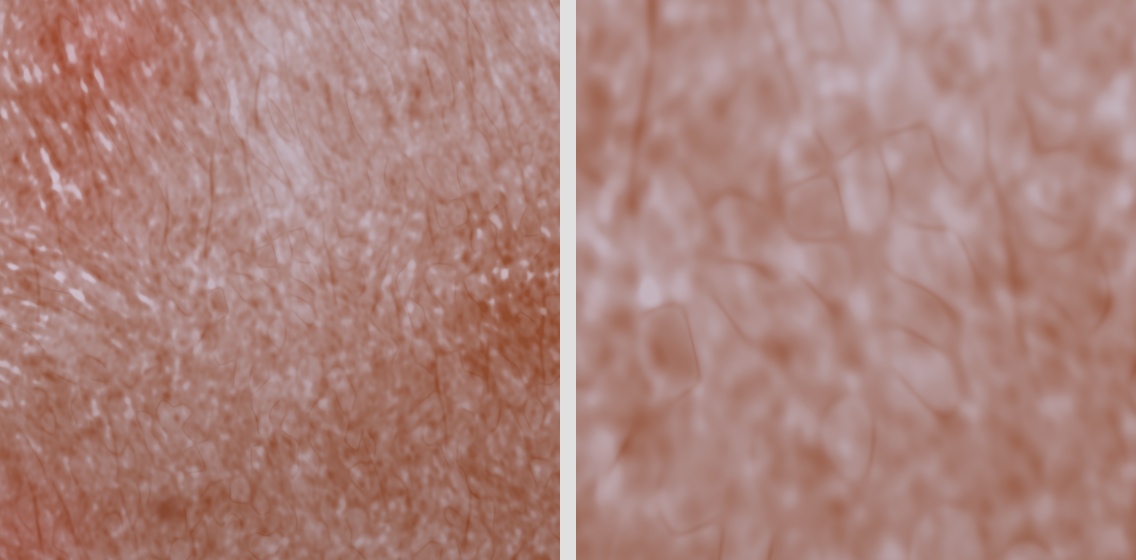
Left: the whole. Right: its middle third, enlarged.
A WebGL 1 fragment shader for this texture:

```glsl
precision highp float;
// Weathered skin close-up: soft pale flecks, ruddy broken furrows, creases and a mole.
uniform vec2 u_resolution;

const vec3 GROOVE_COLOR = vec3(0.575, 0.315, 0.21);
const vec3 RIDGE_COLOR = vec3(0.73, 0.645, 0.67);
const vec3 GLINT_COLOR = vec3(0.82, 0.76, 0.81);
const vec3 FLUSH_TINT = vec3(0.05, -0.01, 0.005);
const vec3 MOLE_COLOR = vec3(0.53, 0.25, 0.15);

// Flecks per canvas: x along the grain, y across it.
const vec2 STEEP_FLECKS = vec2(30.0, 72.0);
const vec2 SLANT_FLECKS = vec2(32.0, 76.0);
const vec2 ROUND_FLECKS = vec2(54.0, 66.0);
const vec2 FINE_FLECKS = vec2(84.0, 112.0);
const vec2 LONG_FURROWS = vec2(11.0, 40.0);
const vec2 SHORT_FURROWS = vec2(26.0, 38.0);
const float STEEP_ANGLE = -1.13;
const float SLANT_ANGLE = -0.5;
const float ROUND_ANGLE = -1.4;

const float BASE_TONE = 0.6;
const float FLECK_RELIEF = 0.23;
const float FINE_RELIEF = 0.13;
const float SWELL_RELIEF = 0.11;
const float FURROW_DEPTH = 0.15;
const float FURROW_SHARPNESS = 55.0;
const float CREASE_DEPTH = 0.24;
const float CREASE_WIDTH = 0.0036;
const vec2 MOLE_POS = vec2(0.295, 0.095);

vec2 hash2(vec2 p) {
  vec2 q = vec2(dot(p, vec2(127.1, 311.7)), dot(p, vec2(269.5, 183.3)));
  return fract(sin(q) * 43758.545);
}

// Cellular noise around zero: one soft signed fleck per cell of a turned grid.
float flecks(vec2 p, float angle, vec2 density) {
  float c = cos(angle), s = sin(angle);
  vec2 q = vec2(c * p.x + s * p.y, c * p.y - s * p.x) * density;
  vec2 base = floor(q), f = fract(q);
  float sum = 0.0;
  for (int j = -1; j <= 1; j++) {
    for (int i = -1; i <= 1; i++) {
      vec2 g = vec2(float(i), float(j));
      vec2 h = hash2(base + g);
      vec2 d = g + h - f;
      float falloff = max(0.0, 1.0 - dot(d, d));
      float strength = 2.0 * fract(h.x * 57.3 + h.y * 31.1) - 1.0;
      sum += strength * falloff * falloff * falloff;
    }
  }
  return sum;
}

float blob(vec2 p, vec2 center, vec2 radius) {
  vec2 d = (p - center) / radius;
  return exp(-dot(d, d));
}

// Layered sines, each octave turned and bent by the last.
float mottle(vec2 p) {
  float sum = 0.0, amp = 0.5;
  vec2 q = p * 11.0;
  for (int i = 0; i < 4; i++) {
    sum += amp * sin(q.x + 1.3 * sin(q.y)) * cos(q.y + 0.7 * sin(q.x));
    q = mat2(1.35, 1.1, -1.1, 1.35) * q + 2.7;
    amp *= 0.65;
  }
  return sum;
}

// Long, thin, nearly upright folds that fade out at both ends.
float creases(vec2 p) {
  float result = 0.0;
  for (int i = 0; i < 26; i++) {
    float id = float(i);
    vec2 pos = hash2(vec2(id, 4.7));
    vec2 form = hash2(vec2(id, 9.2));
    float y = p.y - pos.y;
    float bend = mix(-0.4, 0.12, form.x) * y + 0.003 * sin(y * 45.0 + id);
    float across = (p.x - pos.x - bend) / CREASE_WIDTH;
    float along = 1.0 - smoothstep(0.3, 1.0, abs(y) / mix(0.05, 0.15, form.y));
    result = max(result, exp(-across * across) * along * (0.5 + 0.5 * form.x));
  }
  return result;
}

void main() {
  vec2 p = gl_FragCoord.xy / u_resolution;
  vec2 w = p + 0.006 * vec2(sin(p.y * 23.0 + 4.0 * p.x), sin(p.x * 19.0 + 2.0));

  // Grain direction: steep above, slanted at the left, rounder in the middle.
  float steep = smoothstep(0.52, 0.8, p.y + 0.25 * (0.5 - p.x));
  steep = max(steep, blob(p, vec2(0.02, 0.14), vec2(0.2, 0.16)));
  float slant = smoothstep(0.25, 0.65, blob(p, vec2(0.05, 0.45), vec2(0.25, 0.17)));
  float fleck = mix(flecks(w, ROUND_ANGLE, ROUND_FLECKS), flecks(w, STEEP_ANGLE, STEEP_FLECKS), steep);
  fleck = mix(fleck, flecks(w, SLANT_ANGLE, SLANT_FLECKS), slant);
  float fine = flecks(w + 0.37, ROUND_ANGLE, FINE_FLECKS);

  // Furrows follow the zero lines of a coarser swell.
  float swell = mix(flecks(w + 0.71, ROUND_ANGLE, SHORT_FURROWS), flecks(w, STEEP_ANGLE, LONG_FURROWS), steep);
  swell = mix(swell, flecks(w, SLANT_ANGLE, LONG_FURROWS), slant);
  float furrow = exp(-FURROW_SHARPNESS * swell * swell);

  // Broad flushed and pale areas.
  float flush = blob(p, vec2(0.17, 0.92), vec2(0.17, 0.13))
    + 0.5 * blob(p, vec2(0.1, 0.66), vec2(0.16, 0.14))
    + 0.8 * blob(p, vec2(0.03, 0.03), vec2(0.16, 0.14));
  float ruddy = blob(p, vec2(0.98, 0.42), vec2(0.18, 0.16))
    + 0.35 * blob(p, vec2(0.75, 0.22), vec2(0.4, 0.2));
  float pale = blob(p, vec2(0.5, 0.72), vec2(0.18, 0.32))
    + 0.7 * blob(p, vec2(0.75, 0.95), vec2(0.3, 0.22));
  float gloss = blob(p, vec2(0.06, 0.62), vec2(0.24, 0.38))
    + 0.7 * blob(p, vec2(0.9, 0.52), vec2(0.16, 0.1)) + 0.15;

  float tone = BASE_TONE + 0.22 * pale - 0.2 * flush - 0.34 * ruddy + 0.15 * mottle(w);
  tone -= 0.12 * (1.0 - smoothstep(0.0, 0.45, p.y));
  float relief = FLECK_RELIEF * fleck + FINE_RELIEF * fine + SWELL_RELIEF * swell;
  tone += relief * (0.9 + 0.4 * gloss) - FURROW_DEPTH * (furrow - 0.1);
  tone -= CREASE_DEPTH * creases(p);

  vec3 color = mix(GROOVE_COLOR, RIDGE_COLOR, clamp(tone, -0.05, 1.08));
  color += FLUSH_TINT * min(flush, 1.0);

  // Moist glints on the highest flecks.
  float glint = smoothstep(0.25, 1.1, fleck + 0.35 * fine);
  color = mix(color, GLINT_COLOR, clamp(0.8 * glint * gloss, 0.0, 1.0));

  float mole = blob(w, MOLE_POS, vec2(0.022, 0.026)) * (0.8 + 0.3 * mottle(p * 3.0));
  color = mix(color, MOLE_COLOR, clamp(mole, 0.0, 1.0));
  color *= mix(0.95, 1.01, smoothstep(0.0, 0.55, p.y));
  gl_FragColor = vec4(color, 1.0);
}
```
